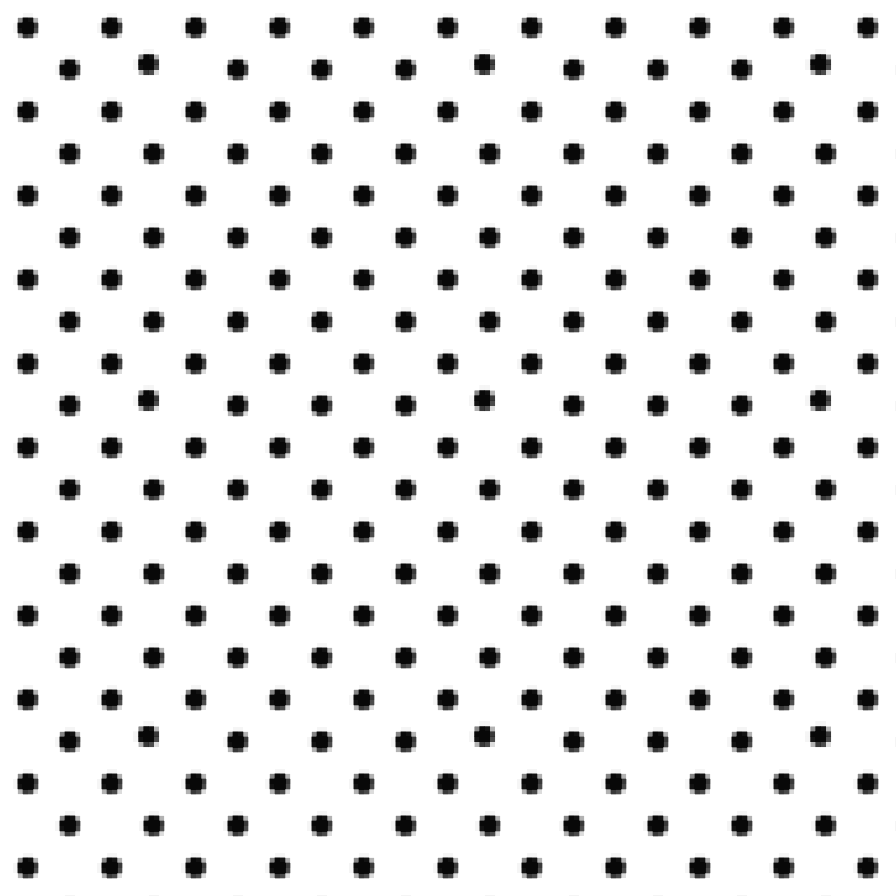
Write a WebGL 1 fragment shader that draws this pattern.

```glsl
precision highp float;
// Staggered black dots on white, drawn on a coarse texel grid, with one nudged dot per tile.

uniform vec2 u_resolution;

const float TEXELS_ACROSS = 512.0 / 3.0;   // coarse texels along the canvas
const float FIRST_DOT = 16.0 / 3.0;        // first dot, in texels from the top left
const vec2 PITCH = vec2(16.0, 8.0);        // dot spacing and row spacing, in texels
const vec2 TILE_DOTS = vec2(4.0, 8.0);     // columns and rows in one full tile
const vec2 NUDGED_DOT = vec2(1.0, 1.0);    // column and row of the nudged dot
const vec2 NUDGE = vec2(-1.0, -1.0);       // its displacement, in texels
const vec2 DOT_BIAS = vec2(-0.12, -0.12);  // circle centre relative to the texel grid
const float DOT_RADIUS = 1.95;
const float EDGE_SLOPE = 1.05;             // ink lost per texel across the rim
const float HALO_RADIUS = 2.55;
const float HALO_INK = 0.04;
const vec3 PAPER = vec3(1.0);
const vec3 INK = vec3(0.03);

// Snaps to texel centres, blending over one pixel at texel borders.
vec2 snapToTexel(vec2 p, float pixel) {
  vec2 border = floor(p + 0.5);
  return border + clamp((p - border) / pixel, -0.5, 0.5);
}

// Offset from the centre of the nearest dot in the staggered lattice.
vec2 dotOffset(vec2 p) {
  float row = floor(p.y / PITCH.y + 0.5);
  float stagger = 0.5 * mod(row, 2.0);
  float column = floor(p.x / PITCH.x - stagger + 0.5);
  vec2 centre = vec2(column + stagger, row) * PITCH;
  vec2 miss = abs(mod(vec2(column, row), TILE_DOTS) - NUDGED_DOT);
  float nudged = 1.0 - step(0.5, max(miss.x, miss.y));
  return p - centre - NUDGE * nudged;
}

// Ink amount of a soft disc with a faint halo.
float dotInk(vec2 offset) {
  float dist = length(offset - DOT_BIAS);
  float disc = clamp(0.5 + (DOT_RADIUS - dist) * EDGE_SLOPE, 0.0, 1.0);
  float halo = HALO_INK * (1.0 - smoothstep(HALO_RADIUS - 0.05, HALO_RADIUS + 0.05, dist));
  return max(disc, halo);
}

void main() {
  // Texel coordinates with y pointing down from the top edge
  float pixel = TEXELS_ACROSS / u_resolution.y;
  vec2 fromTop = vec2(gl_FragCoord.x, u_resolution.y - gl_FragCoord.y);
  vec2 p = snapToTexel(fromTop * pixel - FIRST_DOT, pixel);

  gl_FragColor = vec4(mix(PAPER, INK, dotInk(dotOffset(p))), 1.0);
}
```
